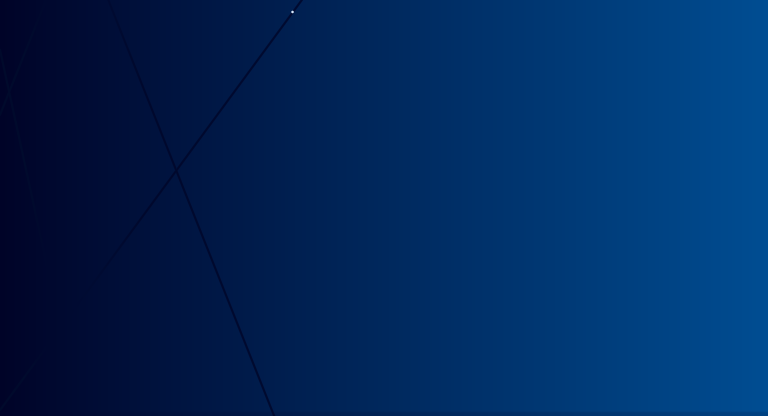
A Shadertoy shader for this background:

```glsl
// A navy-to-blue horizontal gradient crossed by thin straight lines.
// The lines are segment distances in canvas units, drawn in one deep tint
// that fades into the dark left side; a small dot and a dim base edge finish it.

const vec3 NIGHT = vec3(0.0, 0.012, 0.155);
const vec3 AZURE = vec3(0.0, 0.302, 0.573);
const vec3 INK   = vec3(0.0, 0.025, 0.165);
const vec3 HAZE  = vec3(0.0, 0.055, 0.180);
const vec3 SPARK = vec3(0.85, 0.92, 1.0);
const float HALF_WIDTH = 0.0026;

float segmentDistance(vec2 p, vec2 a, vec2 b) {
    vec2 along = b - a;
    float t = clamp(dot(p - a, along) / dot(along, along), 0.0, 1.0);
    return length(p - a - along * t);
}

// Soft coverage of a shape whose outline lies at the given radius
float coverage(float dist, float radius, float pixel) {
    return 1.0 - smoothstep(radius - 0.7 * pixel, radius + 0.7 * pixel, dist);
}

// Ends are given as fractions of the canvas
float stroke(vec2 uv, vec2 a, vec2 b, vec2 scale, float pixel) {
    return coverage(segmentDistance(uv * scale, a * scale, b * scale), HALF_WIDTH, pixel);
}

void mainImage(out vec4 fragColor, in vec2 fragCoord) {
    vec2 uv = fragCoord / iResolution.xy;
    vec2 scale = vec2(iResolution.x / iResolution.y, 1.0);
    float pixel = 1.0 / iResolution.y;
    vec3 color = mix(NIGHT, AZURE, uv.x);

    // Dim strip along the base
    float base = 1.0 - smoothstep(0.007, 0.013, uv.y);
    color = mix(color, INK, 0.15 * base);

    // Two long crossing lines, which sink into the dark toward the left
    float rising = stroke(uv, vec2(0.0, 0.014), vec2(0.393, 1.0), scale, pixel);
    float falling = stroke(uv, vec2(0.141, 1.0), vec2(0.357, 0.0), scale, pixel);
    float inkFade = smoothstep(0.08, 0.2, uv.x);
    color = mix(color, INK, 0.85 * inkFade * max(rising, falling));

    // Faint lines near the left edge
    float faint = stroke(uv, vec2(0.0, 0.88), vec2(0.0625, 0.35), scale, pixel);
    faint = max(faint, stroke(uv, vec2(0.0, 0.724), vec2(0.06, 1.0), scale, pixel));
    faint = max(faint, rising);
    color = mix(color, HAZE, 0.6 * faint * (1.0 - smoothstep(0.03, 0.07, uv.x)));

    // Bright dot beside the rising line
    float dotDistance = length((uv - vec2(0.3809, 0.9712)) * scale);
    color = mix(color, SPARK, coverage(dotDistance, 0.0030, pixel));

    fragColor = vec4(color, 1.0);
}
```
